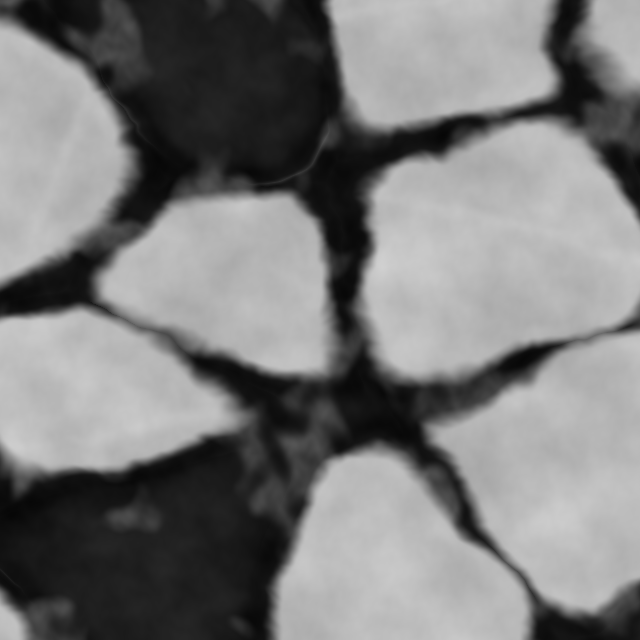
Give the GLSL for this texture, as a Shadertoy shader.

```glsl
// Greyscale tomography slice: pale rounded sand grains, dark pores and soft clay.

const vec2 CELLS_ACROSS = vec2(2.4, 2.75);
const float LATTICE_TILT = 0.35;
const float CORNER_SHARPNESS = 12.0;
const float EDGE_BLUR = 0.036;

const float GRAIN_SHADE = 0.722;
const float GAP_SHADE = 0.08;
const float PORE_SHADE = 0.122;
const float CLAY_SHADE = 0.28;

vec2 hash2(vec2 cell) {
    vec3 q = fract(cell.xyx * vec3(0.1031, 0.1030, 0.0973));
    q += dot(q, q.yzx + 33.33);
    return fract((q.xx + q.yz) * q.zy);
}

mat2 rotation(float angle) {
    return mat2(cos(angle), sin(angle), -sin(angle), cos(angle));
}

// Layered, rotated sines, roughly within -1 to 1
float mottle(vec2 p, int layers) {
    float sum = 0.0, amplitude = 0.5;
    for (int i = 0; i < layers; i++) {
        sum += amplitude * sin(p.x + sin(1.3 * p.y)) * cos(p.y + sin(0.7 * p.x));
        p = mat2(1.3, 1.2, -1.2, 1.3) * p + 3.7;
        amplitude *= 0.6;
    }
    return sum;
}

vec2 bend(vec2 p, float frequency, float amount) {
    vec2 q = p * frequency;
    return p + amount * vec2(mottle(q, 2), mottle(q.yx + 8.3, 2));
}

vec2 cellCentre(vec2 cell) {
    return cell + 0.5 + 0.8 * (hash2(cell + 17.0) - 0.5);
}

vec2 nearestCell(vec2 p) {
    vec2 base = floor(p), best = base;
    float bestDistance = 1e3;
    for (int y = -1; y <= 1; y++)
    for (int x = -1; x <= 1; x++) {
        vec2 cell = base + vec2(x, y);
        float d = distance(p, cellCentre(cell));
        if (d < bestDistance) {
            bestDistance = d;
            best = cell;
        }
    }
    return best;
}

// Smooth minimum of the distances to all borders of a cell
float roundedBorder(vec2 p, vec2 cell, float sharpness) {
    vec2 centre = cellCentre(cell);
    float sum = 0.0;
    for (int y = -2; y <= 2; y++)
    for (int x = -2; x <= 2; x++) {
        if (x == 0 && y == 0) continue;
        vec2 other = cellCentre(cell + vec2(x, y));
        float d = dot(0.5 * (centre + other) - p, normalize(other - centre));
        sum += exp(-sharpness * d);
    }
    return -log(sum) / sharpness;
}

float bump(float x, float middle, float width) {
    float t = (x - middle) / width;
    return exp(-t * t);
}

// Faint straight seam crossing a grain
float seam(vec2 fromCentre, float angle) {
    float across = dot(fromCentre, vec2(cos(angle), sin(angle)));
    return bump(across, 0.08, 0.035);
}

void mainImage(out vec4 fragColor, in vec2 fragCoord) {
    vec2 uv = fragCoord / iResolution.y;
    vec2 p = rotation(-LATTICE_TILT) * ((uv - 0.5) * CELLS_ACROSS) + vec2(1.6, 1.55);

    // Bent outlines with chips of two sizes
    vec2 q = bend(bend(bend(p, 3.0, 0.08), 11.0, 0.026), 29.0, 0.01);
    vec2 cell = nearestCell(q);
    vec2 traits = hash2(cell + 61.0);
    float border = roundedBorder(q, cell, CORNER_SHARPNESS);

    // Gaps widen and close up, so that some grains touch
    float gap = max(0.057 + 0.085 * mottle(uv * 8.0 + 2.0, 2), 0.005);

    // Every fifth cell is an open pore
    bool isPore = mod(cell.x + 2.0 * cell.y, 5.0) < 0.5;
    float inside = (isPore ? -abs(border) : border) - gap;
    float poreDepth = isPore ? max(border, 0.0) : 0.0;

    // Clay clings to narrow gaps and fades into open pores
    float fine = mottle(uv * 50.0, 3);
    float clayField = mottle(uv * 17.0 + 4.0, 3) - 3.0 * poreDepth;
    float clay = smoothstep(-0.12, 0.35, clayField);
    float pore = mix(GAP_SHADE, PORE_SHADE, smoothstep(0.0, 0.2, poreDepth));
    pore += 0.02 * fine + 0.03 * mottle(uv * 24.0 + 6.0, 2);
    float matrix = mix(pore, CLAY_SHADE + 0.08 * fine, clay);
    matrix -= 0.03 * bump(inside, -0.065, 0.035);

    // Softly clouded grains with a bright rim and a few seams
    float grain = GRAIN_SHADE + 0.03 * mottle(uv * 38.0 + 9.0, 4);
    grain += 0.07 * mottle(uv * 12.0, 3) + 0.015 * bump(inside, 0.055, 0.03);
    grain += 0.025 * step(0.65, traits.y) * seam(q - cellCentre(cell), 6.28 * traits.x);

    float shade = mix(matrix, grain, smoothstep(-EDGE_BLUR, EDGE_BLUR, inside));
    fragColor = vec4(vec3(clamp(shade, 0.02, 1.0)), 1.0);
}
```
